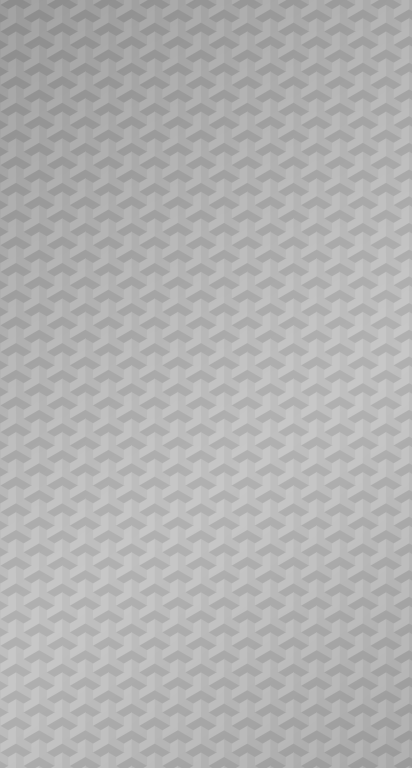
Reproduce this pattern procedurally as a Shadertoy shader.

```glsl
// Interlocking grey three-armed tiles with folded faces under a soft diagonal light.
#define TILE_EDGE 0.01159            // a third of the tile spacing, in canvas heights
#define ORIGIN vec2(0.2617, 0.6576)  // centre of one tile
#define LIGHT_FACE 0.036
#define MID_FACE 0.004
#define DARK_FACE -0.052
#define GLOW_PEAK 0.750
#define GLOW_FALLOFF 0.24
#define GLOW_POINT vec2(0.0, 0.15)
#define GLOW_NORMAL vec2(-0.6, 0.8)

const float SQRT3 = 1.7320508;

// Signed distance to a chevron whose hollow side faces along axis.
float chevronDistance(vec2 p, vec2 axis) {
    float along = dot(p, axis);
    float slant = abs(dot(p, vec2(-axis.y, axis.x))) / SQRT3;
    float strip = abs(along - slant - 0.5) - 0.5;
    float tip = along + slant - 2.0;
    return 0.5 * SQRT3 * max(strip, tip);
}

// Centre of a tile; odd columns are shifted by half a spacing.
vec2 tileCentre(float column, float row) {
    return vec2(column * 1.5 * SQRT3, 3.0 * (row + 0.5 * mod(column, 2.0)));
}

// Face shade at p, averaged over the faces that share the pixel.
float faceShade(vec2 p, float blur) {
    float column = floor(p.x / (1.5 * SQRT3) + 0.5);
    float shade = 0.0;
    float total = 0.0;
    for (int i = -1; i <= 1; i++) {
        float c = column + float(i);
        float row = floor(p.y / 3.0 - 0.5 * mod(c, 2.0) + 0.5);
        for (int j = -1; j <= 1; j++) {
            vec2 q = p - tileCentre(c, row + float(j));
            vec3 d = vec3(chevronDistance(q, vec2(-0.5 * SQRT3, 0.5)),
                          chevronDistance(q, vec2(0.5 * SQRT3, 0.5)),
                          chevronDistance(q, vec2(0.0, -1.0)));
            vec3 cover = 1.0 - smoothstep(-blur, blur, d);
            shade += dot(cover, vec3(LIGHT_FACE, MID_FACE, DARK_FACE));
            total += dot(cover, vec3(1.0));
        }
    }
    return shade / max(total, 0.001);
}

// Bright diagonal band, fading to both sides.
float glow(vec2 p) {
    float d = dot(p - GLOW_POINT, GLOW_NORMAL);
    return GLOW_PEAK - GLOW_FALLOFF * (sqrt(d * d + 0.006) - 0.05);
}

void mainImage(out vec4 fragColor, in vec2 fragCoord) {
    vec2 p = fragCoord / iResolution.y;
    float blur = 0.7 / (iResolution.y * TILE_EDGE);
    float grey = glow(p) + faceShade((p - ORIGIN) / TILE_EDGE, blur);
    fragColor = vec4(vec3(grey), 1.0);
}
```
